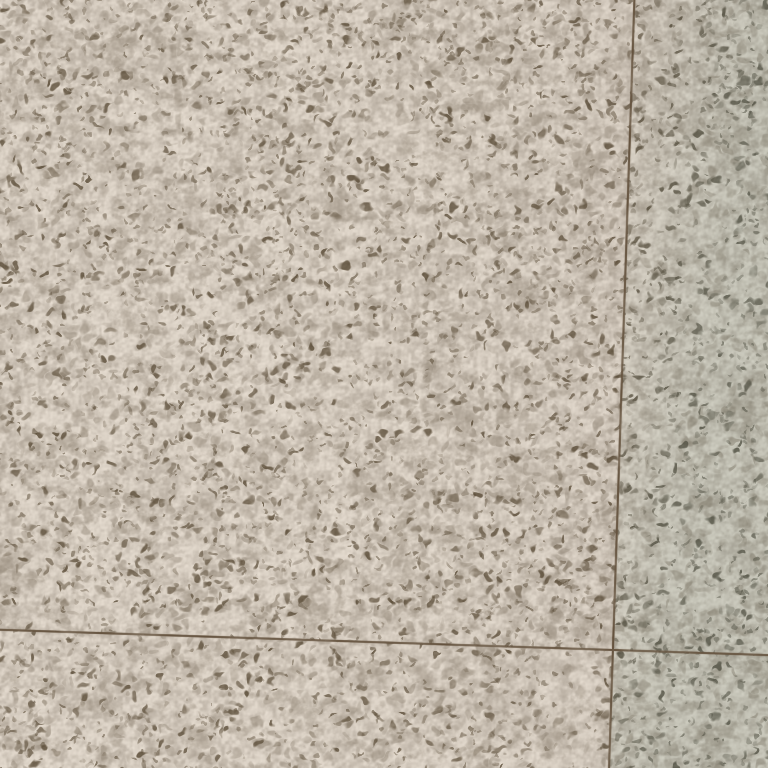
Write a WebGL 2 fragment shader that draws this texture.

```glsl
#version 300 es
precision highp float;
// Pale speckled granite slabs divided by two thin, slightly tilted joints.
// Layered value noise makes the mottled ground; jittered cells scatter warped,
// elongated mineral grains whose density follows a broad cluster noise.
uniform vec2 u_resolution;
out vec4 fragColor;

const vec3 PALE = vec3(0.875, 0.838, 0.79);
const vec3 SAND = vec3(0.745, 0.705, 0.655);
const vec3 TAUPE = vec3(0.60, 0.555, 0.495);
const vec3 UMBER = vec3(0.37, 0.315, 0.235);
const vec3 JOINT = vec3(0.39, 0.32, 0.24);
const vec3 COOL_TINT = vec3(0.925, 0.96, 0.955);

float hash(vec2 p) {
  return fract(sin(dot(p, vec2(127.1, 311.7))) * 43758.5453);
}

float valueNoise(vec2 p) {
  vec2 cell = floor(p);
  vec2 f = fract(p);
  f = f * f * (3.0 - 2.0 * f);
  float low = mix(hash(cell), hash(cell + vec2(1, 0)), f.x);
  float high = mix(hash(cell + vec2(0, 1)), hash(cell + vec2(1, 1)), f.x);
  return mix(low, high, f.y);
}

float fbm(vec2 p) {
  float sum = 0.0;
  float amplitude = 0.5;
  for (int i = 0; i < 4; i++) {
    sum += amplitude * valueNoise(p);
    p = mat2(1.6, 1.2, -1.2, 1.6) * p + 7.3;
    amplitude *= 0.5;
  }
  return sum / 0.9375;
}

// Strongest grain covering p; one candidate grain per cell
float grains(vec2 p, float cells, float density, vec2 halfSize, float seed) {
  vec2 q = p * cells;
  q += 0.65 * (vec2(valueNoise(q * 1.7 + seed), valueNoise(q * 1.7 + seed + 31.0)) - 0.5);
  vec2 home = floor(q);
  float cover = 0.0;
  for (int y = -1; y <= 1; y++) {
    for (int x = -1; x <= 1; x++) {
      vec2 cell = home + vec2(x, y);
      vec2 key = cell + seed;
      float cluster = valueNoise(cell * 0.16 + seed) + valueNoise(cell * 0.4 + seed);
      float present = step(hash(key), density * cluster);
      vec2 center = cell + vec2(hash(key + 11.3), hash(key + 23.7));
      float angle = 0.5 + 2.6 * (hash(key + 37.1) - 0.5);
      float c = cos(angle);
      float s = sin(angle);
      vec2 local = mat2(c, -s, s, c) * (q - center);
      vec2 size = halfSize * mix(0.6, 1.25, hash(key + 41.9));
      float shape = 1.0 - smoothstep(0.55, 1.3, length(local / size));
      cover = max(cover, present * shape * mix(0.35, 1.0, hash(key + 53.3)));
    }
  }
  return cover;
}

// Soft line coverage from a signed distance
float lineMask(float dist, float halfWidth, float blur) {
  return 1.0 - smoothstep(halfWidth - blur, halfWidth + blur, abs(dist));
}

vec3 granite(vec2 p, float coolness) {
  float mottling = 0.5 * fbm(p * 75.0) + 0.3 * valueNoise(p * 210.0) + 0.2 * fbm(p * 9.0);
  vec3 color = mix(PALE, SAND, smoothstep(0.28, 0.78, mottling));

  // Translucent grey-brown crystals below the dark ones
  float veil = smoothstep(0.52, 0.78, fbm(p * vec2(52.0, 62.0) + 19.0));
  color = mix(color, TAUPE, 0.45 * veil);
  color = mix(color, TAUPE, 0.62 * grains(p, 66.0, 0.42, vec2(0.52, 0.32), 5.0));

  // Dark mineral grains, browner where the slab is warm
  vec3 mineral = mix(UMBER, vec3(0.37, 0.355, 0.30), coolness);
  color = mix(color, mineral, 0.88 * grains(p, 78.0, 0.27, vec2(0.46, 0.26), 71.0));
  color = mix(color, mineral, 0.6 * grains(p, 125.0, 0.16, vec2(0.42, 0.3), 133.0));

  // Fine grit of the honed surface
  float grit = valueNoise(p * 300.0) - valueNoise(p * 300.0 + vec2(0.7, -0.7));
  return color + 0.035 * grit;
}

void main() {
  vec2 uv = gl_FragCoord.xy / u_resolution;
  float pixel = 1.0 / min(u_resolution.x, u_resolution.y);

  // Signed distances to the upright and the level joint
  float upright = uv.x - mix(0.793, 0.826, uv.y);
  float level = uv.y - mix(0.180, 0.147, uv.x);
  vec2 slab = vec2(step(0.0, upright), step(0.0, level));

  // Each slab shows its own part of the stone; the right ones turn cooler
  float coolness = slab.x * smoothstep(-0.05, 0.2, upright + 0.12 * (1.0 - uv.y));
  vec3 color = granite(uv + slab * vec2(3.7, 5.3), coolness);
  color *= mix(vec3(1.0), COOL_TINT, coolness);
  color *= 1.0 - 0.03 * smoothstep(0.5, 1.0, uv.x);

  // Thin joints with a faint soiled edge and uneven depth
  float blur = max(0.0007, 0.7 * pixel);
  float nearest = min(abs(upright), abs(level));
  float depth = mix(0.7, 1.0, valueNoise(uv * 45.0));
  color = mix(color, TAUPE, 0.25 * lineMask(nearest, 0.002, 0.002));
  color = mix(color, JOINT, depth * lineMask(nearest, 0.0014, blur));

  fragColor = vec4(clamp(color, 0.0, 1.0), 1.0);
}
```
